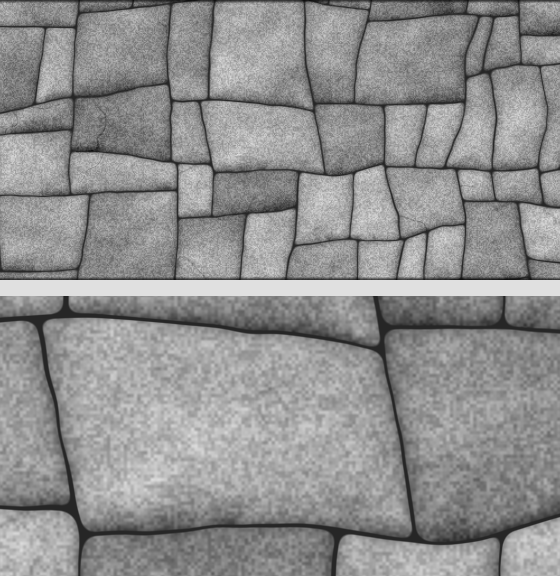
Top: the whole. Bottom: its middle third, enlarged.
Write a WebGL 2 fragment shader that draws this texture.

```glsl
#version 300 es
precision highp float;

uniform vec2 u_resolution;
out vec4 fragColor;

#define CELL vec2(0.272, 0.232)
#define SPREAD 0.68
#define TILT 0.36
#define CORNER 0.017
#define JOINT 0.0021
#define SPLIT_SHARE 0.26
#define BASE_TONE 0.628
#define STONE_VARIETY 0.19
#define GRAIN 0.19
#define BEVEL 0.13
#define LIGHT vec2(-0.35, 0.94)

vec2 hash2(vec2 p) {
    vec3 q = fract(p.xyx * vec3(0.1031, 0.1030, 0.0973));
    q += dot(q, q.yzx + 33.33);
    return fract((q.xx + q.yz) * q.zy);
}

float noise(vec2 p) {
    vec2 i = floor(p), f = fract(p);
    f = f * f * (3.0 - 2.0 * f);
    float low = mix(hash2(i).x, hash2(i + vec2(1, 0)).x, f.x);
    float high = mix(hash2(i + vec2(0, 1)).x, hash2(i + vec2(1, 1)).x, f.x);
    return mix(low, high, f.y);
}

float fbm(vec2 p) {
    float sum = 0.0, amp = 0.53;
    for (int i = 0; i < 4; i++) {
        sum += amp * noise(p);
        p = mat2(1.6, 1.2, -1.2, 1.6) * p + 17.3;
        amp *= 0.5;
    }
    return sum;
}

// Smooth minimum of (distance, inward normal) pairs
vec3 smoothMin(vec3 a, vec3 b) {
    float h = clamp(0.5 + 0.5 * (b.x - a.x) / CORNER, 0.0, 1.0);
    vec3 r = mix(b, a, h);
    r.x -= CORNER * h * (1.0 - h);
    return r;
}

vec2 jitteredVertex(vec2 v) {
    return (v + SPREAD * (hash2(v + 41.0) - 0.5)) * CELL;
}

// Joint through a grid vertex: level at even vertices, upright at odd ones
vec3 jointLine(vec2 p, vec2 v, vec2 side) {
    float tilt = TILT * (hash2(v + 87.0).x - 0.5);
    bool level = mod(v.x + v.y, 2.0) < 0.5;
    vec2 n = normalize(level ? vec2(tilt, 1.0) : vec2(1.0, tilt));
    n *= level ? side.y : side.x;
    return vec3(dot(p - jitteredVertex(v), n), n);
}

// Distance and inward normal of the stone at p; its id goes to seed
vec3 stoneAt(vec2 p, out vec2 seed) {
    vec3 best = vec3(-1.0, 0.0, 1.0);
    vec2 base = floor(p / CELL);
    for (int k = 0; k < 9; k++) {
        vec2 cell = base + vec2(k % 3 - 1, k / 3 - 1);
        vec3 shape = vec3(1.0, 0.0, 1.0);
        vec2 centre = vec2(0.0);
        for (int c = 0; c < 4; c++) {
            vec2 corner = vec2(c % 2, c / 2);
            shape = smoothMin(shape, jointLine(p, cell + corner, 1.0 - 2.0 * corner));
            centre += 0.25 * jitteredVertex(cell + corner);
        }
        // Some cells hold two narrower stones
        vec2 pick = hash2(cell + 133.0);
        float part = 0.0;
        if (pick.x < SPLIT_SHARE) {
            vec2 n = normalize(vec2(1.0, TILT * (pick.y - 0.5)));
            float across = dot(p - centre, n);
            part = across < 0.0 ? -1.0 : 1.0;
            shape = smoothMin(shape, vec3(abs(across), n * part));
        }
        if (shape.x > best.x) {
            best = shape;
            seed = cell + vec2(211.0 + 40.0 * part, 57.0);
        }
    }
    return best;
}

void main() {
    vec2 p = gl_FragCoord.xy / u_resolution.y;
    float pixel = 1.0 / u_resolution.y;

    // Stones with gently bent joints
    vec2 bend = vec2(noise(p * 5.0 + 3.0), noise(p * 5.0 + 51.0)) - 0.5;
    bend += 0.1 * (vec2(noise(p * 26.0), noise(p * 26.0 + 19.0)) - 0.5);
    vec2 seed = vec2(0.0);
    vec3 stone = stoneAt(p + 0.045 * bend, seed);
    float depth = max(stone.x, 0.0);
    vec2 inward = stone.yz;
    vec2 look = hash2(seed);
    vec2 q = p + 9.0 * look;

    // Stains and hewn relief
    float tone = BASE_TONE + STONE_VARIETY * (look.x - 0.5);
    tone += 0.28 * (fbm(q * 4.0) - 0.5);
    tone += 0.2 * (fbm(q * 10.0) - fbm(q * 10.0 + 0.45 * LIGHT));

    // Chips along the lower rims
    float chip = smoothstep(0.49, 0.55, fbm(q * 9.0 + 6.0));
    tone -= 0.16 * chip * exp(-depth / 0.035) * max(inward.y, 0.0);

    // Occasional hairline cracks
    float crack = 1.0 - smoothstep(0.0, 0.01, abs(fbm(q * 3.0 + 30.0) - 0.5));
    tone -= 0.12 * crack * smoothstep(0.6, 0.72, noise(q * 4.0 + 70.0));

    // Granite grain, fine over coarse
    tone += 0.5 * GRAIN * (noise(p * 125.0) - 0.5);
    tone += GRAIN * (noise(p * 250.0 + 11.0) - 0.5);

    // Pillowed faces, shaded rims, then dark joints
    float facing = dot(-inward, LIGHT);
    tone += BEVEL * facing * (0.6 * exp(-depth / 0.012) + 0.4 * exp(-depth / 0.045));
    tone *= 1.0 - 0.34 * exp(-depth / 0.009) - 0.08 * exp(-depth / 0.03);
    float width = JOINT * (0.5 + noise(p * 12.0 + 90.0));
    tone = mix(0.15, tone, smoothstep(width - pixel, width + pixel, stone.x));

    // Shadowed top and bottom borders
    float border = min(p.y, 1.0 - p.y);
    tone *= mix(0.35, 1.0, smoothstep(0.0, 0.014, border));

    fragColor = vec4(vec3(clamp(tone, 0.0, 1.0)), 1.0);
}
```
